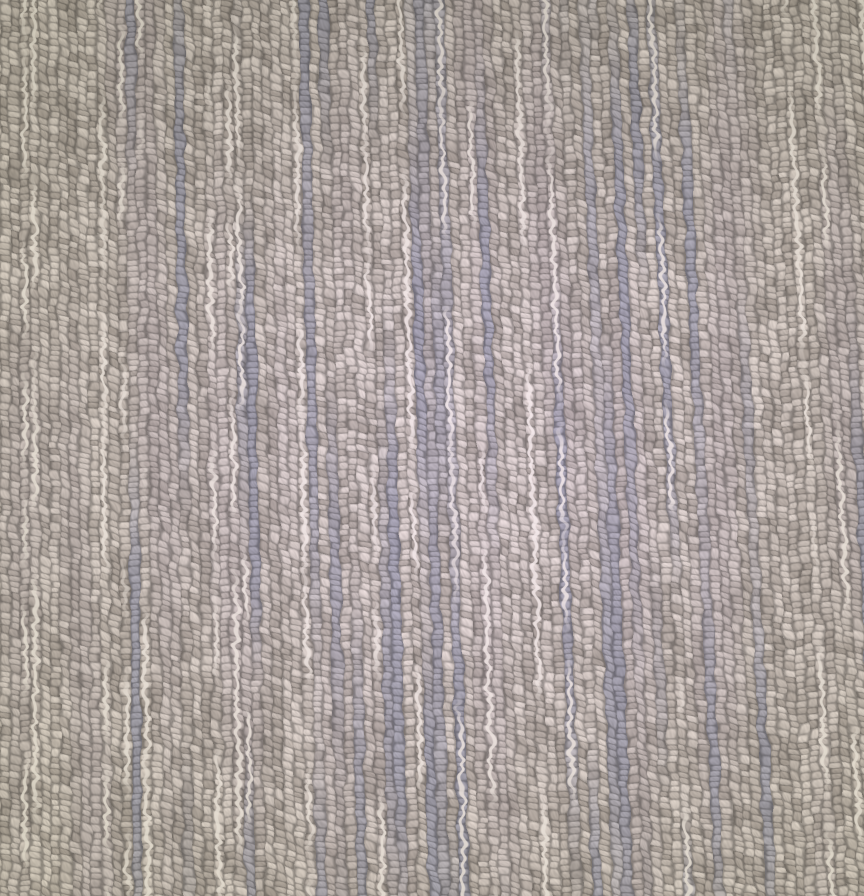
Write a Shadertoy shader that draws this texture.

```glsl
// Loop-pile carpet: upright rows of yarn loops with cream threads and faded blue streaks.
#define ROWS 93.0      // yarn rows per canvas height
#define LOOPS 124.0    // loops per canvas height
#define FAN 0.06       // widening of the rows towards the bottom
#define RELIEF 0.28    // darkness of the gaps between loops
#define THREADS 0.22   // share of rows with a cream thread
#define STREAKS 0.26   // share of rows dyed blue
#define CREAM vec3(0.82, 0.79, 0.76)
#define TAUPE vec3(0.64, 0.61, 0.58)
#define MAUVE vec3(0.70, 0.66, 0.68)
#define BLUE vec3(0.56, 0.57, 0.64)
#define THREAD vec3(0.90, 0.88, 0.85)

const float TAU = 6.2831853;

float hash(vec2 cell) {
    uvec2 q = uvec2(ivec2(floor(cell))) * uvec2(1597334673u, 3812015801u);
    uint n = (q.x ^ q.y) * 1597334673u;
    n = (n ^ (n >> 15)) * 2246822519u;
    n ^= n >> 13;
    return float(n >> 8) / 16777216.0;
}

float cornerSlope(vec2 cell, vec2 offset) {
    float a = TAU * hash(cell);
    return dot(vec2(cos(a), sin(a)), offset);
}

// Gradient noise, roughly -0.6 to 0.6
float gradientNoise(vec2 p) {
    vec2 i = floor(p), f = p - i;
    vec2 w = f * f * f * (f * (f * 6.0 - 15.0) + 10.0);
    vec2 e = vec2(1.0, 0.0);
    return mix(mix(cornerSlope(i, f), cornerSlope(i + e.xy, f - e.xy), w.x),
               mix(cornerSlope(i + e.yx, f - e.yx), cornerSlope(i + e.xx, f - e.xx), w.x), w.y);
}

vec3 carpet(vec2 p) {
    // Fanned rows with ragged edges
    float u = ROWS * p.x / (1.0 + FAN * (1.0 - p.y));
    u += 0.45 * gradientNoise(vec2(u * 0.6, p.y * 45.0));
    float row = floor(u);
    float across = u - row - 0.5;

    // Uneven, slanted loops along each row
    float slant = mix(-0.2, 0.6, hash(vec2(row, 11.0)));
    float v = p.y * LOOPS + 17.0 * hash(vec2(row, 3.0)) + slant * across;
    v += 1.1 * gradientNoise(vec2(row * 3.7, p.y * LOOPS * 0.3));
    vec2 loopId = vec2(row, floor(v) + 40.0);
    float along = fract(v) - 0.5;

    // Rounded loop, shifted a little within its cell
    float shift = 0.24 * (hash(loopId + 300.0) - 0.5);
    vec2 q = abs(vec2(across + shift, along)) * vec2(2.0, 1.9);
    float d = pow(q.x * q.x * q.x + q.y * q.y * q.y, 1.0 / 3.0);
    float body = 1.0 - smoothstep(0.55, 1.1, d);

    // Yarn tone: per loop, per row and in long patches
    float patches = gradientNoise(vec2(row * 0.37, p.y * 14.0));
    float tone = 0.5 + 1.05 * (hash(loopId) - 0.5) + 0.5 * patches
               + 0.35 * (hash(vec2(row, 7.0)) - 0.5);
    vec3 yarn = mix(TAUPE, CREAM, clamp(tone, 0.0, 1.0));
    float mauveBand = smoothstep(-0.1, 0.4, gradientNoise(vec2(row * 0.17, p.y * 1.5) + 50.0));
    yarn = mix(yarn, MAUVE, 0.4 * mauveBand);

    // Blue streaks fade in and out along their row
    float dyed = step(hash(vec2(row, 19.0)), STREAKS);
    float fade = smoothstep(-0.25, 0.3, gradientNoise(vec2(row * 5.3, p.y * 2.2) + 90.0));
    yarn = mix(yarn, BLUE, 0.7 * dyed * fade);

    // Relief, light from above, fibre grain
    float fibre = gradientNoise(vec2(u * 3.0, v * 2.4 + across * 3.0));
    vec3 color = yarn * (1.0 - RELIEF + RELIEF * body + 0.12 * along * body + 0.09 * fibre);

    // Cream thread winding around the loops
    float bend = 0.14 * sin(TAU * v * 0.5) + 0.3 * gradientNoise(vec2(row * 2.3, v * 0.4));
    float strand = 1.0 - smoothstep(0.09, 0.24, abs(across - bend));
    float threaded = step(hash(vec2(row, 29.0)), THREADS);
    float run = smoothstep(-0.2, 0.1, gradientNoise(vec2(row * 4.1, p.y * 8.0) + 20.0));
    return mix(color, THREAD, 0.85 * strand * threaded * run);
}

void mainImage(out vec4 fragColor, in vec2 fragCoord) {
    // Four samples per pixel smooth the loop edges
    vec3 color = vec3(0.0);
    for (int i = 0; i < 4; i++) {
        vec2 jitter = vec2(i & 1, i >> 1) * 0.5 - 0.25;
        color += 0.25 * carpet((fragCoord + jitter) / iResolution.y);
    }

    // Cool glow in the middle, warm and dimmer borders
    vec2 uv = fragCoord / iResolution.xy;
    vec2 fromGlow = uv - vec2(0.55, 0.5);
    float glow = exp(-3.0 * dot(fromGlow, fromGlow));
    float light = 0.94 + 0.12 * glow - 0.06 * smoothstep(0.65, 1.0, uv.y);
    vec3 tint = mix(vec3(1.0, 1.0, 0.93), vec3(1.01, 0.985, 1.03), glow);
    fragColor = vec4(clamp(color * light * tint, 0.0, 1.0), 1.0);
}
```
